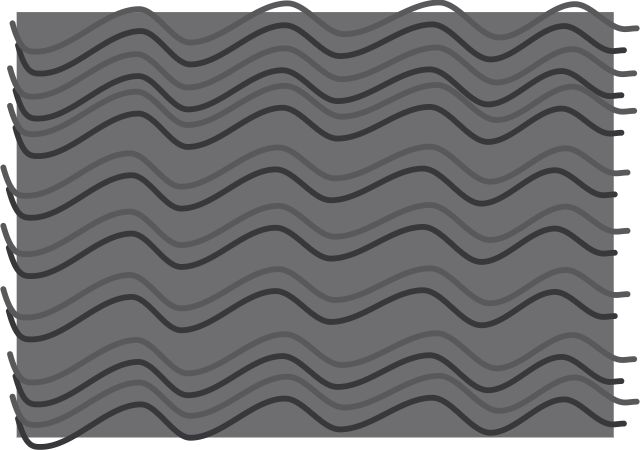
Give the GLSL for this pattern, as a Shadertoy shader.

```glsl
// Eight pairs of wavy grey strokes, mid and dark, overhanging a slate panel on white.

const float CANVAS_HEIGHT = 540.0;   // design units, y pointing down
const float HALF_STROKE = 3.5;
const int ROWS = 8;
const int KNOTS = 11;

const vec3 PAPER = vec3(1.0);
const vec3 SLATE = vec3(0.43, 0.43, 0.44);
const vec3 MID_INK = vec3(0.35, 0.35, 0.36);
const vec3 DARK_INK = vec3(0.22, 0.22, 0.23);

// Crests and troughs of one stroke, relative to its left end
const vec2 KNOT[KNOTS] = vec2[](
    vec2(0, 0), vec2(28, 34), vec2(152, -17), vec2(213, 23),
    vec2(330, -24), vec2(398, 13), vec2(512, -25), vec2(584, 17),
    vec2(675, -23), vec2(735, 7), vec2(749, 6));

// Left end of the mid-grey stroke in each row
const vec2 ROW_START[ROWS] = vec2[](
    vec2(15, 28), vec2(12, 82), vec2(12, 127), vec2(4, 201),
    vec2(4, 271), vec2(4, 347), vec2(12, 425), vec2(15, 476));

// Height and slope of the stroke at x
vec2 waveAt(float x) {
    int k = 0;
    while (k < KNOTS - 2 && x > KNOT[k + 1].x) k++;
    vec2 span = KNOT[k + 1] - KNOT[k];
    float t = (x - KNOT[k].x) / span.x;
    float r = 1.0 - t;
    // The first span drops steeply, the others ease at both ends
    vec2 ease = k == 0 ? vec2(1.0 - r * r * r, 3.0 * r * r)
                       : vec2(t * t * (3.0 - 2.0 * t), 6.0 * t * r);
    return vec2(KNOT[k].y + span.y * ease.x, span.y * ease.y / span.x);
}

// Distance to the stroke's centre line, refined toward the nearest point;
// clamping to the ends gives round caps
float waveDistance(vec2 p) {
    float xEnd = KNOT[KNOTS - 1].x;
    float x = clamp(p.x, 0.0, xEnd);
    for (int i = 0; i < 4; i++) {
        vec2 wave = waveAt(x);
        float stride = (p.x - x + (p.y - wave.x) * wave.y) / (1.0 + wave.y * wave.y);
        x = clamp(x + stride, 0.0, xEnd);
    }
    return length(p - vec2(x, waveAt(x).x));
}

float boxDistance(vec2 p, vec2 low, vec2 high) {
    vec2 d = abs(p - 0.5 * (low + high)) - 0.5 * (high - low);
    return length(max(d, 0.0)) + min(max(d.x, d.y), 0.0);
}

float coverage(float signedDistance, float pixel) {
    return clamp(0.5 - signedDistance / pixel, 0.0, 1.0);
}

// Paints one stroke over a colour
vec3 paintWave(vec3 base, vec3 ink, vec2 p, vec2 start, float stretch, float pixel) {
    vec2 q = (p - start) / vec2(stretch, 1.0);
    if (abs(q.y) > 50.0) return base;
    return mix(base, ink, coverage(waveDistance(q) - HALF_STROKE, pixel));
}

void mainImage(out vec4 fragColor, in vec2 fragCoord) {
    float pixel = CANVAS_HEIGHT / iResolution.y;
    vec2 p = vec2(fragCoord.x, iResolution.y - fragCoord.y) * pixel;

    // Panel
    float panel = boxDistance(p, vec2(20.0, 14.5), vec2(736.5, 525.0));
    vec3 color = mix(PAPER, SLATE, coverage(panel, pixel));

    // Each dark stroke is a slightly narrower, shifted copy of the mid one
    vec2 darkShift = vec2(6.5, 26.3);
    for (int i = 0; i < ROWS; i++) {
        color = paintWave(color, DARK_INK, p, ROW_START[i] + darkShift, 0.971, pixel);
        color = paintWave(color, MID_INK, p, ROW_START[i], 1.0, pixel);
    }

    fragColor = vec4(color, 1.0);
}
```
